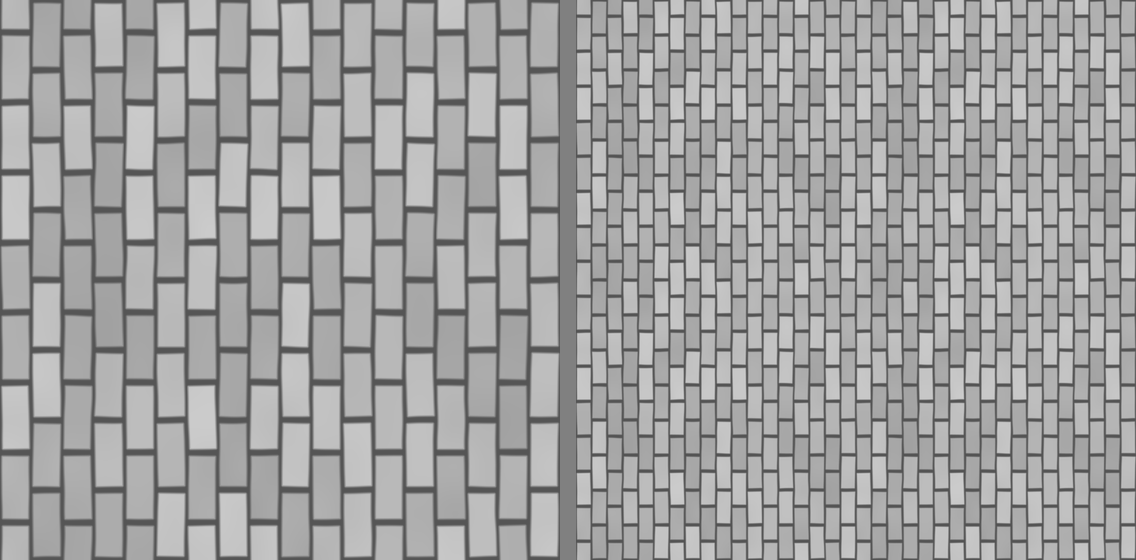
Left: one tile. Right: repeated 2 by 2.
A three.js fragment shader for this pattern:

```glsl
varying vec2 vUv;

#define GRID vec2(18.0, 8.0)
#define STAGGER 0.464
#define HALF_SIZE vec2(0.0242, 0.0565)
#define CORNER 0.002
#define SOFTNESS 0.0031
#define TILT 0.028
#define WOBBLE 0.0008
#define MORTAR 0.335
#define TONE_DARK 0.645
#define TONE_LIGHT 0.785
#define SHADING 0.035

float hash(vec2 p) {
  vec3 q = fract(p.xyx * vec3(0.1031, 0.1030, 0.0973));
  q += dot(q, q.yzx + 33.33);
  return fract((q.x + q.y) * q.z);
}

// Value noise that wraps after a whole number of cells
float tiledNoise(vec2 uv, vec2 period, float seed) {
  vec2 p = uv * period;
  vec2 cell = floor(p);
  vec2 f = fract(p);
  f = f * f * (3.0 - 2.0 * f);
  vec2 a = mod(cell, period) + seed;
  vec2 b = mod(cell + 1.0, period) + seed;
  return mix(mix(hash(a), hash(vec2(b.x, a.y)), f.x),
             mix(hash(vec2(a.x, b.y)), hash(b), f.x), f.y);
}

float roundedBox(vec2 p, vec2 halfSize, float radius) {
  vec2 d = abs(p) - halfSize + radius;
  return length(max(d, 0.0)) + min(max(d.x, d.y), 0.0) - radius;
}

void main() {
  // Upright bricks, every other column shifted
  vec2 p = vUv * GRID;
  float column = floor(p.x);
  p.y += STAGGER * (1.0 - mod(column, 2.0));
  vec2 id = mod(floor(p), GRID);
  vec2 local = (fract(p) - 0.5) / GRID;

  // Slight tilt of each brick and uneven edges
  float angle = TILT * (2.0 * hash(id + 71.0) - 1.0);
  local = mat2(cos(angle), -sin(angle), sin(angle), cos(angle)) * local;
  vec2 wobble = vec2(tiledNoise(vUv, vec2(24.0), 13.0),
                     tiledNoise(vUv, vec2(24.0), 47.0)) - 0.5;
  local += 2.0 * WOBBLE * wobble;

  float edge = roundedBox(local, HALF_SIZE, CORNER);
  float brick = 1.0 - smoothstep(-SOFTNESS, SOFTNESS, edge);

  // Grey of each brick with soft shading across its face
  float tone = mix(TONE_DARK, TONE_LIGHT, hash(id + 5.0));
  tone += SHADING * (tiledNoise(vUv, vec2(16.0, 12.0), 91.0) - 0.5);

  gl_FragColor = vec4(vec3(mix(MORTAR, tone, brick)), 1.0);
}
```
